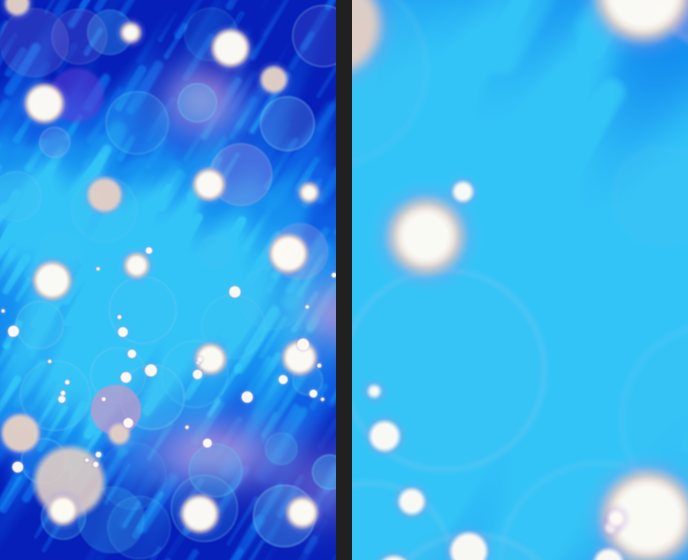
Left: the whole. Right: its middle third, enlarged.
Write a WebGL 2 fragment shader that draws this background.

```glsl
#version 300 es
precision highp float;

#define STREAK_ANGLE 1.02
#define STREAK_GAIN 0.20
#define SINE_GAIN 0.05
#define VEIL_COUNT 34
#define VEIL_ALPHA 0.27
#define LAMP_COUNT 18
#define LAMP_SOFT 0.006
#define SPARK_COUNT 34
#define SPARK_SOFT 0.0022

uniform vec2 u_resolution;
out vec4 fragColor;

const vec3 DEEP  = vec3(0.02, 0.12, 0.72);
const vec3 ROYAL = vec3(0.05, 0.37, 0.89);
const vec3 AZURE = vec3(0.08, 0.56, 0.94);
const vec3 CYAN  = vec3(0.20, 0.77, 0.97);
const vec3 LILAC = vec3(0.70, 0.58, 0.86);
const vec3 CREAM = vec3(0.88, 0.81, 0.77);
const vec3 WHITE = vec3(1.00, 0.99, 0.96);

vec3 hash3(vec2 s) {
    vec3 q = fract(s.xyx * vec3(0.1031, 0.1030, 0.0973));
    q += dot(q, q.yzx + 33.33);
    return fract((q.xxy + q.yzz) * q.zyx);
}

// Evenly spread points with a little jitter
vec2 scatter(float i, vec2 start, vec2 jitter) {
    return fract(start + i * vec2(0.7549, 0.5698) + 0.08 * (jitter - 0.5));
}

float glow(vec2 p, vec2 centre, vec2 size) {
    vec2 d = (p - centre) / size;
    return exp(-dot(d, d));
}

float disc(vec2 p, vec2 centre, float radius, float soft) {
    return smoothstep(soft, -soft, length(p - centre) - radius);
}

// Slanted soft capsules, one per staggered cell
float streaks(vec2 q, vec2 cell, float seed) {
    float row = floor(q.y / cell.y);
    q.x += cell.x * hash3(vec2(row, seed)).x;
    float column = floor(q.x / cell.x);
    vec3 h = hash3(vec2(column + 31.0 * seed, row + 57.0));
    vec2 v = q - (vec2(column, row) + 0.5) * cell;
    float halfLength = cell.x * mix(0.15, 0.38, h.x);
    v.x -= clamp(v.x, -halfLength, halfLength);
    float d = length(v) - cell.y * mix(0.15, 0.28, h.y);
    return smoothstep(0.17, -0.17, d / cell.y) * smoothstep(0.3, 0.9, h.z);
}

vec3 blueRamp(float t) {
    vec3 c = mix(DEEP, ROYAL, smoothstep(0.12, 0.42, t));
    c = mix(c, AZURE, smoothstep(0.40, 0.68, t));
    return mix(c, CYAN, smoothstep(0.66, 1.02, t));
}

void main() {
    vec2 p = gl_FragCoord.xy / u_resolution.y;
    vec2 area = vec2(u_resolution.x / u_resolution.y, 1.0);

    // Broad light field
    float level = 0.09 + 0.92 * glow(p, vec2(0.26, 0.52), vec2(0.30, 0.24));
    level += 0.50 * glow(p, vec2(0.02, 0.65), vec2(0.15, 0.13));
    level += 0.55 * glow(p, vec2(0.12, 0.30), vec2(0.20, 0.14));
    level += 0.33 * glow(p, vec2(0.50, 0.42), vec2(0.20, 0.20));

    // Slanted sines and streaks
    float c = cos(STREAK_ANGLE), s = sin(STREAK_ANGLE);
    vec2 q = mat2(c, -s, s, c) * p;
    level += SINE_GAIN * (sin(q.y * 37.0 + 2.0 * sin(q.x * 7.0)) + sin(q.y * 71.0 - q.x * 11.0));
    float rain = streaks(q, vec2(0.17, 0.034), 1.0)
               + 0.8 * streaks(q + 0.37, vec2(0.13, 0.025), 5.0)
               + 0.7 * streaks(q + 0.71, vec2(0.26, 0.060), 9.0);
    float rainMask = mix(0.45, 1.0, smoothstep(0.75, 0.25, p.x - 0.25 * p.y));
    vec3 color = blueRamp(level + STREAK_GAIN * rain * rainMask);

    // Lilac clouds
    float cloud = glow(p, vec2(0.36, 0.82), vec2(0.065, 0.06))
                + glow(p, vec2(0.38, 0.19), vec2(0.11, 0.06))
                + 0.9 * glow(p, vec2(0.60, 0.44), vec2(0.06, 0.06))
                + 0.5 * glow(p, vec2(0.58, 0.13), vec2(0.09, 0.07));
    color = mix(color, LILAC, 0.85 * min(cloud, 1.0));

    // Translucent discs with faint rims
    for (int i = 0; i < VEIL_COUNT; i++) {
        float n = float(i);
        vec3 h = hash3(vec2(n, 11.0));
        vec3 k = hash3(vec2(n, 23.0));
        vec2 centre = scatter(n, vec2(0.30, 0.12), h.xy) * area;
        centre.y = mix(centre.y, pow(centre.y, 1.5), 0.6);
        float radius = mix(0.028, 0.064, h.z);
        float d = length(p - centre) - radius;
        float rim = smoothstep(0.004, 0.0, abs(d + 0.002));
        vec3 tint = mix(vec3(0.25, 0.75, 0.95), LILAC, smoothstep(0.55, 0.85, k.x));
        float alpha = VEIL_ALPHA * mix(0.4, 1.3, k.y);
        color = mix(color, tint, alpha * smoothstep(0.003, -0.003, d));
        color = mix(color, vec3(0.55, 0.80, 0.95), 0.20 * rim * k.z);
    }

    // Large tinted discs
    color = mix(color, vec3(0.40, 0.25, 0.85), 0.50 * disc(p, vec2(0.137, 0.83), 0.048, 0.006));
    color = mix(color, vec3(0.76, 0.60, 0.80), 0.75 * disc(p, vec2(0.207, 0.268), 0.045, 0.003));
    color = mix(color, CREAM, 0.90 * disc(p, vec2(0.124, 0.14), 0.062, 0.010));

    // Bright soft lamps with violet fringes
    for (int i = 0; i < LAMP_COUNT; i++) {
        float n = float(i);
        vec3 h = hash3(vec2(n, 41.0));
        vec2 centre = scatter(n, vec2(0.08, 0.97), h.xy) * area;
        float radius = mix(0.012, 0.035, sqrt(h.z));
        float d = length(p - centre) - radius;
        color = mix(color, vec3(0.62, 0.60, 0.90), 0.45 * smoothstep(0.014, -0.004, d));
        vec3 core = mix(CREAM, WHITE, smoothstep(0.0, -0.010, d) * step(0.18, h.x));
        color = mix(color, core, 0.97 * smoothstep(LAMP_SOFT, -LAMP_SOFT, d));
    }

    // Small sparks gathered across the lower middle
    for (int i = 0; i < SPARK_COUNT; i++) {
        vec3 h = hash3(vec2(float(i), 67.0));
        vec3 k = hash3(vec2(float(i), 89.0));
        vec2 centre = vec2(h.x * area.x, 0.34 + 0.24 * (h.y + k.y - 1.0));
        float radius = mix(0.003, 0.012, k.x * k.x);
        color = mix(color, LILAC, 0.4 * disc(p, centre, radius + 0.002, 0.004));
        color = mix(color, WHITE, 0.95 * disc(p, centre, radius, SPARK_SOFT));
    }

    fragColor = vec4(color, 1.0);
}
```
